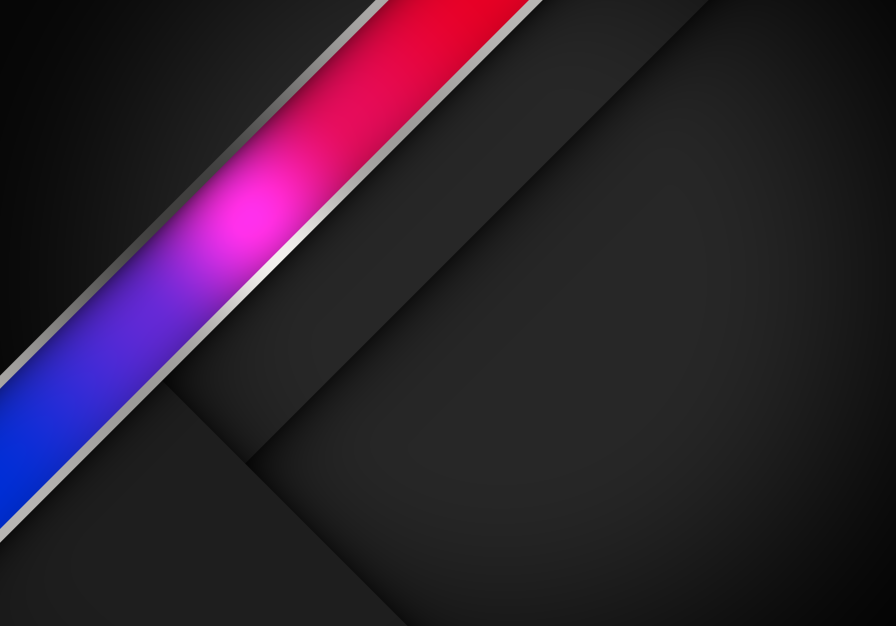
Give the GLSL for this background, as a Shadertoy shader.

```glsl
const vec3 BLUE = vec3(0.00, 0.19, 0.88);
const vec3 VIOLET = vec3(0.43, 0.17, 0.90);
const vec3 MAGENTA = vec3(0.90, 0.12, 0.80);
const vec3 PINK = vec3(0.96, 0.05, 0.38);
const vec3 RED = vec3(0.95, 0.00, 0.15);
const vec3 GLOW = vec3(0.22, 0.08, 0.20);
const vec3 METAL = vec3(1.00, 0.99, 0.98);

// Diagonal edges, measured as x + (1 - y) in canvas heights
const float UPPER_TRIM_START = 0.600;
const float BAND_START = 0.621;
const float BAND_END = 0.845;
const float LOWER_TRIM_END = 0.867;
const float PANEL_END = 1.132;
// Crossing edge, measured as x - (1 - y)
const float SEAM = -0.349;

const vec2 LIGHT_CENTER = vec2(0.80, 0.555);
const vec2 GLOW_CENTER = vec2(0.405, 0.645);
const float PANEL_GRAY = 0.152;
const float CORNER_GRAY = 0.118;

float edgeMask(float d) {
    float blur = 1.0 / iResolution.y;
    return smoothstep(-blur, blur, d);
}

// Darkening that fades away on the positive side of an edge
float castShadow(float d, float width, float depth) {
    return 1.0 - depth * exp(-max(d, 0.0) / width);
}

vec3 bandColor(vec2 p, float across, float along) {
    vec3 color = mix(BLUE, VIOLET, smoothstep(-0.80, -0.20, along));
    color = mix(color, MAGENTA, smoothstep(-0.26, 0.06, along));
    color = mix(color, PINK, smoothstep(0.05, 0.36, along));
    color = mix(color, RED, smoothstep(0.34, 0.80, along));

    // Shade under the upper trim, deepest around the middle
    float middle = exp(-pow(along / 0.45, 2.0));
    color *= castShadow(across - BAND_START, 0.045, 0.35 + 0.25 * middle);
    color *= castShadow(BAND_END - across, 0.06, 0.12 + 0.16 * middle);

    float glow = length(p - GLOW_CENTER) / 0.12;
    return color + GLOW * exp(-glow * glow);
}

void mainImage(out vec4 fragColor, in vec2 fragCoord) {
    vec2 p = fragCoord / iResolution.y;
    float across = p.x + 1.0 - p.y;
    float along = p.x - 1.0 + p.y;

    // Dark surface with a soft central light
    float falloff = smoothstep(0.3, 0.9, length(p - LIGHT_CENTER));
    float base = mix(PANEL_GRAY, 0.012, falloff);
    float shade = base;

    // Layered panels
    float beyondPanel = edgeMask(across - PANEL_END);
    shade *= mix(1.0, castShadow(across - PANEL_END, 0.05, 0.65), beyondPanel);
    shade *= castShadow(along - SEAM, 0.035, 0.5);
    float corner = CORNER_GRAY * (1.0 - 0.45 * smoothstep(0.30, 0.85, length(p - vec2(0.4, 0.3))));
    shade = mix(corner, shade, edgeMask(along - SEAM));
    shade *= castShadow(across - LOWER_TRIM_END, 0.035, 0.6);
    shade = mix(base + 0.012, shade, edgeMask(across - LOWER_TRIM_END));
    vec3 color = vec3(shade);

    // Metal trims, the lower one with a highlight
    float upperMetal = 0.25 + 0.42 * smoothstep(0.05, 0.65, abs(along + 0.03));
    float lowerMetal = 0.61 + 0.34 * exp(-pow((along - 0.03) / 0.2, 2.0))
                     + 0.11 * smoothstep(0.4, 0.8, abs(along));
    float metal = mix(upperMetal, lowerMetal, step(BAND_END - 0.05, across));
    float trim = edgeMask(across - UPPER_TRIM_START) * edgeMask(LOWER_TRIM_END - across);
    color = mix(color, METAL * metal, trim);

    // Glowing band
    float band = edgeMask(across - BAND_START) * edgeMask(BAND_END - across);
    color = mix(color, bandColor(p, across, along), band);

    fragColor = vec4(clamp(color, 0.0, 1.0), 1.0);
}
```
